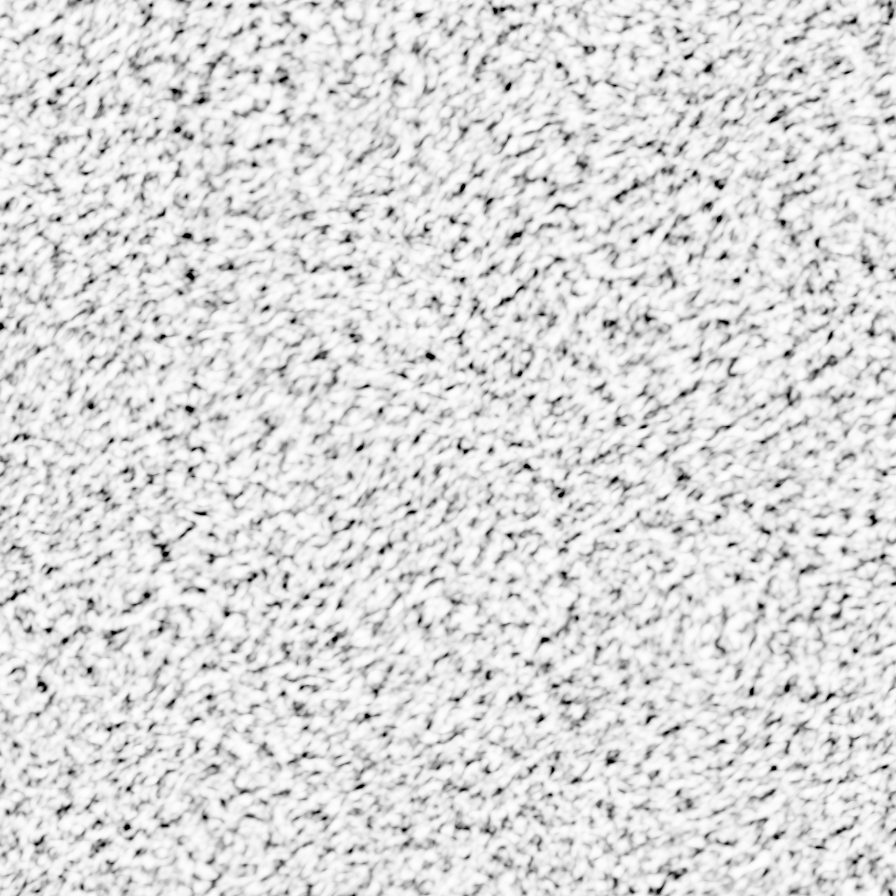
This texture is drawn by a WebGL 1 fragment shader. Its source:

```glsl
precision highp float;
// Pale pebbled grain with slanted dark pits and fine grey creases.

uniform vec2 u_resolution;

vec2 gradientAt(vec2 cell) {
  float angle = 6.2832 * fract(sin(dot(cell, vec2(127.1, 311.7))) * 43758.5);
  return vec2(cos(angle), sin(angle));
}

// Gradient noise, zero mean, standard deviation near 0.22
float gradientNoise(vec2 p) {
  vec2 cell = floor(p);
  vec2 f = p - cell;
  vec2 fade = f * f * f * (f * (f * 6.0 - 15.0) + 10.0);
  float a = dot(gradientAt(cell), f);
  float b = dot(gradientAt(cell + vec2(1.0, 0.0)), f - vec2(1.0, 0.0));
  float c = dot(gradientAt(cell + vec2(0.0, 1.0)), f - vec2(0.0, 1.0));
  float d = dot(gradientAt(cell + 1.0), f - 1.0);
  return mix(mix(a, b, fade.x), mix(c, d, fade.x), fade.y);
}

vec2 rotate(vec2 p, float angle) {
  float c = cos(angle), s = sin(angle);
  return vec2(c * p.x + s * p.y, c * p.y - s * p.x);
}

void main() {
  vec2 p = gl_FragCoord.xy / u_resolution.y;

  // Slow bending of the grain direction
  vec2 bend = vec2(gradientNoise(p * 4.0 + 3.7), gradientNoise(p * 4.0 + 41.3));
  vec2 grain = rotate(p + 0.025 * bend, 0.58);

  // Slanted pits, fine roughness, and creases between the pebbles
  float pits = gradientNoise(grain * vec2(50.0, 82.0) + 17.3) / 0.216;
  float rough = gradientNoise(rotate(grain, 0.3) * vec2(115.0, 150.0) + 71.9) / 0.216;
  float fold = gradientNoise(rotate(grain, -0.2) * vec2(54.0, 76.0) + 133.1);
  float crease = (0.175 - sqrt(fold * fold + 0.0004)) / 0.13;

  // Exponential depth: mostly pale, with a few nearly black pits
  float depth = 0.78 * pits + 0.38 * rough + 0.5 * crease;
  depth += 0.4 * gradientNoise(p * 9.0 + 23.5);
  float darkness = 0.1 * exp(0.88 * depth);

  gl_FragColor = vec4(vec3(1.0 - min(darkness, 1.0)), 1.0);
}
```
